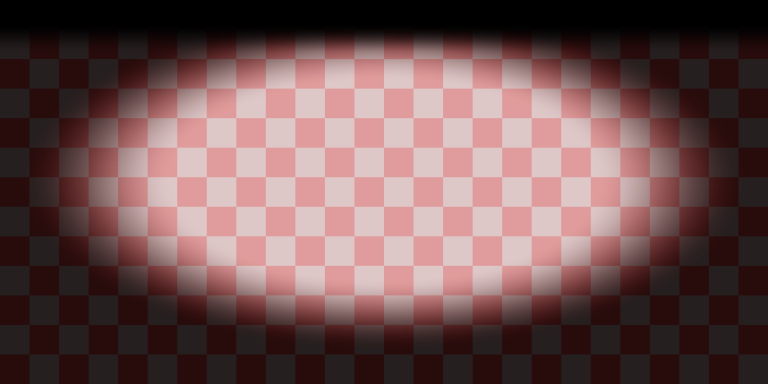
Write a WebGL 2 fragment shader that draws this pattern.

```glsl
#version 300 es
precision highp float;
// A red and grey checkerboard lit by a wide, soft elliptical spotlight.
// Two palettes, shadowed and lit, are blended by the spotlight falloff,
// then the upper edge fades into a black band.

uniform vec2 u_resolution;
out vec4 fragColor;

// Lengths are in canvas heights.
const float ROWS = 13.0;
const vec2 SPOT_CENTER = vec2(0.0, 0.531);     // x is relative to mid canvas
const vec2 SPOT_RADII = vec2(0.807, 0.378);
const float SPOT_INNER = 0.68;                 // fully lit inside this radius
const float SPOT_OUTER = 1.18;                 // fully shadowed beyond this one
const vec3 LIGHT_CURVE = vec3(1.0, 1.25, 1.25); // keeps the penumbra warm
const float BAND_START = 0.86;
const float BAND_FULL = 0.94;

const vec3 RED_LIT = vec3(0.88, 0.61, 0.61);
const vec3 GREY_LIT = vec3(0.87, 0.78, 0.78);
const vec3 RED_SHADOW = vec3(0.155, 0.045, 0.045);
const vec3 GREY_SHADOW = vec3(0.15, 0.12, 0.12);

// Square wave per axis: +1 on even cells, -1 on odd, with smoothed edges.
vec2 squareWave(vec2 cell, float pixel) {
    vec2 edge = 0.5 - abs(mod(cell + 0.5, 2.0) - 1.0);
    return clamp(2.0 * edge / pixel, -1.0, 1.0);
}

// 1 on red squares, 0 on grey ones.
float checker(vec2 p) {
    vec2 wave = squareWave(p * ROWS, ROWS / u_resolution.y);
    return 0.5 + 0.5 * wave.x * wave.y;
}

float spotlight(vec2 p) {
    float radius = length((p - SPOT_CENTER) / SPOT_RADII);
    return 1.0 - smoothstep(SPOT_INNER, SPOT_OUTER, radius);
}

void main() {
    vec2 p = gl_FragCoord.xy / u_resolution.y;
    float midX = 0.5 * u_resolution.x / u_resolution.y;

    // Tile palettes
    float red = checker(p);
    vec3 shadow = mix(GREY_SHADOW, RED_SHADOW, red);
    vec3 lit = mix(GREY_LIT, RED_LIT, red);

    // Lighting
    float glow = spotlight(p - vec2(midX, 0.0));
    vec3 color = mix(shadow, lit, pow(vec3(glow), LIGHT_CURVE));

    // Black upper band
    color *= 1.0 - smoothstep(BAND_START, BAND_FULL, p.y);

    fragColor = vec4(color, 1.0);
}
```
